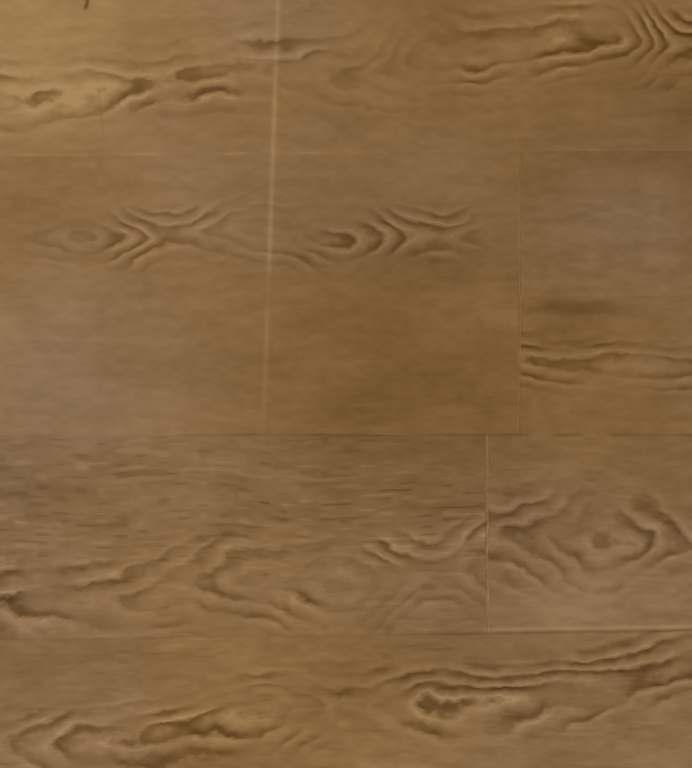
Reproduce this texture procedurally as a Shadertoy shader.

```glsl
float hash(vec2 p) {
    p = fract(p * vec2(0.1031, 0.1137));
    p += dot(p, p.yx + 33.33);
    return fract((p.x + p.y) * p.x * 17.0);
}

float noise(vec2 p) {
    vec2 i = floor(p), f = fract(p);
    f = f * f * (3.0 - 2.0 * f);
    i += 100.0;
    return mix(mix(hash(i), hash(i + vec2(1, 0)), f.x),
               mix(hash(i + vec2(0, 1)), hash(i + vec2(1, 1)), f.x), f.y);
}

float fbm(vec2 p) {
    float sum = 0.0, weight = 0.5;
    for (int i = 0; i < 4; i++) {
        sum += weight * noise(p);
        p = p * 2.03 + 7.1;
        weight *= 0.5;
    }
    return sum;
}

// Soft line around d = 0
float line(float d, float width) {
    return exp(-d * d / (width * width));
}

// Soft elliptical spot
float spot(vec2 p, vec2 centre, vec2 radius) {
    vec2 e = (p - centre) / radius;
    return exp(-dot(e, e));
}

// Nested growth rings along a tilted axis, fading towards the plank edges
float figure(vec2 p, vec2 centre, vec2 halfSize, float slope, float seed) {
    vec2 q = p - centre;
    q.y -= slope * q.x + 0.025 * (noise(vec2(p.x * 6.0, seed)) - 0.5);
    vec2 e = q / halfSize;
    float field = 1.9 * noise(vec2(p.x * 8.0 + seed, seed + p.y * 4.0))
                + 1.1 * sqrt(e.y * e.y + 0.015) + 0.6 * abs(e.x)
                + 0.4 * fbm(p * vec2(26.0, 42.0) + seed);
    float ring = fract(field * 2.6);
    float band = smoothstep(0.3, 0.8, ring) * (1.0 - smoothstep(0.82, 1.0, ring));
    float glint = smoothstep(0.0, 0.1, ring) * (1.0 - smoothstep(0.1, 0.35, ring));
    float strength = 0.15 + 1.2 * smoothstep(0.2, 0.85, noise(p * vec2(16.0, 32.0) + seed * 3.0));
    strength *= 0.65 + 0.7 * noise(p * vec2(60.0, 110.0));
    float fade = (1.0 - smoothstep(0.35, 1.1, abs(e.y)))
               * (1.0 - smoothstep(0.7, 1.1, abs(e.x)));
    return (band - 0.4 * glint - 0.15) * strength * fade;
}

void mainImage(out vec4 fragColor, in vec2 fragCoord) {
    vec2 p = fragCoord / iResolution.xy;

    // Plank rows, counted from the bottom, and the butt joint in each
    float seams[4] = float[4](0.167 + 0.012 * p.x, 0.434, 0.615, 0.798 + 0.006 * p.x);
    float rowTone[5] = float[5](0.02, -0.06, 0.0, 0.0, 0.05);
    int row = 0;
    for (int i = 0; i < 4; i++) row += int(p.y > seams[i]);
    float joint = row == 1 ? 0.704 : 0.752;
    bool jointed = row > 0 && row < 4;
    float right = jointed ? smoothstep(-0.004, 0.004, p.x - joint) : 0.0;
    float left = 1.0 - right;

    // Cathedral figure of each plank
    float rings = 0.0;
    if (row == 4) rings = figure(p, vec2(0.48, 0.912), vec2(0.75, 0.065), 0.07, 3.0);
    if (row == 3) rings = 0.75 * left * figure(p, vec2(0.37, 0.697), vec2(0.33, 0.05), 0.0, 11.0);
    if (row == 2) rings = 0.7 * right * figure(p, vec2(0.92, 0.535), vec2(0.25, 0.045), 0.0, 19.0);
    if (row == 1) rings = left * figure(p, vec2(0.33, 0.235), vec2(0.6, 0.075), 0.05, 27.0)
                        + 0.75 * right * figure(p, vec2(0.86, 0.30), vec2(0.25, 0.08), 0.0, 35.0);
    if (row == 0) rings = figure(p, vec2(0.62, 0.088), vec2(0.7, 0.065), 0.1, 43.0);

    // Fine stretched grain, with brushed pores strongest low down
    float plank = row > 1 ? 2.0 + float(row - 1) * right : float(row) + 7.0 * right;
    vec2 g = p + vec2(0.0, 0.02 * fbm(p * vec2(7.0, 5.0)) + 0.04 * plank);
    float grain = fbm(g * vec2(20.0, 85.0) + right * 17.0) - 0.47;
    float speck = fbm(p * vec2(75.0, 125.0)) - 0.47;
    float fibre = noise(g * vec2(34.0, 210.0) + 9.0);
    float pores = smoothstep(0.68, 0.95, fibre) - 0.8 * smoothstep(0.32, 0.05, fibre);
    float brushed = row == 1 ? 0.3 + 0.7 * left * spot(p, vec2(0.2, 0.33), vec2(0.6, 0.09))
                             : (row == 0 ? 0.4 : 0.12);
    brushed *= 0.4 + 1.2 * noise(p * vec2(8.0, 20.0));
    float clouds = fbm(p * vec2(3.5, 8.0) + plank * 5.0) - 0.47;

    // Light falls from the upper left, with broad pale and dark areas
    float tone = 0.5 + rowTone[row] + 0.05 * right;
    tone += 0.3 * (0.45 - p.x) * smoothstep(0.1, 0.6, p.y);
    tone += 0.32 * spot(p, vec2(0.0, 0.98), vec2(0.42, 0.13));
    tone += 0.16 * spot(p, vec2(0.1, 0.52), vec2(0.25, 0.12));
    tone += 0.22 * spot(p, vec2(0.85, 0.21), vec2(0.2, 0.05)) * right;
    tone += 0.14 * spot(p, vec2(0.9, 0.74), vec2(0.15, 0.07)) * right;
    tone += 0.14 * spot(p, vec2(0.25, 0.04), vec2(0.25, 0.05));
    tone -= 0.2 * spot(p, vec2(0.95, 0.85), vec2(0.25, 0.09));
    tone -= 0.16 * spot(p, vec2(0.55, 0.63), vec2(0.2, 0.12));
    tone -= 0.16 * spot(p, vec2(0.65, 0.47), vec2(0.25, 0.05));
    tone += 0.62 * clouds + (0.26 + 0.2 * brushed) * grain;
    tone += 0.22 * speck - 0.27 * brushed * pores - 0.56 * rings;

    // Dark knot wedge beside the middle joint
    vec2 w = p + 0.012 * (vec2(fbm(p * 30.0), fbm(p * 30.0 + 9.0)) - 0.47);
    if (row == 2) tone -= right * (0.5 * spot(w, vec2(0.835, 0.597), vec2(0.06, 0.012))
                                 + 0.3 * spot(w, vec2(0.81, 0.572), vec2(0.05, 0.012))
                                 + 0.3 * spot(w, vec2(0.82, 0.552), vec2(0.09, 0.005)));

    // Seams and butt joints
    tone -= 0.3 * line(p.y - seams[1], 0.0018) * smoothstep(0.24, 0.3, p.x)
          * smoothstep(0.2, 0.7, noise(vec2(p.x * 28.0, 2.0)));
    tone -= 0.34 * line(p.y - seams[0], 0.002) * (0.4 * noise(vec2(p.x * 24.0, 6.0))
          + 0.6 * smoothstep(0.5, 0.72, p.x));
    tone += 0.3 * line(p.y - seams[0] - 0.005, 0.0025) * smoothstep(0.68, 0.73, p.x);
    tone += 0.22 * line(p.y - seams[3], 0.002) * (1.0 - smoothstep(0.4, 0.6, p.x))
          * noise(vec2(p.x * 18.0, 8.0));

    // Pale upright reflection, broken and fading downwards
    float streakX = 0.381 + 0.038 * (p.y - 0.45);
    float streak = line(p.x - streakX, 0.004) * smoothstep(0.36, 0.7, p.y);
    float gap = 1.0 - 0.85 * line(p.y - 0.62, 0.035);
    tone += 0.42 * streak * gap * (0.5 + 0.6 * noise(vec2(4.0, p.y * 14.0)));

    // Short dark scratch at the top with a faint tail
    float scratchX = 0.125 + 0.3 * (p.y - 1.0);
    tone -= 0.9 * line(p.x - scratchX - 0.002, 0.003) * smoothstep(0.984, 0.992, p.y);
    tone -= 0.08 * line(p.x - 0.148 + 0.1 * (p.y - 0.83), 0.002)
          * smoothstep(0.8, 0.83, p.y) * (1.0 - smoothstep(0.88, 0.92, p.y));

    vec3 color = mix(vec3(0.42, 0.305, 0.17), vec3(0.62, 0.49, 0.335), clamp(tone, -0.8, 1.2));

    // Greyer cast on worn patches
    float worn = smoothstep(0.42, 0.65, fbm(p * vec2(2.5, 4.0) + 31.0)) - 0.5;
    worn += row == 1 ? 0.5 : 0.0;
    worn += 1.3 * spot(p, vec2(0.1, 0.5), vec2(0.25, 0.15)) + spot(p, vec2(0.9, 0.7), vec2(0.2, 0.1));
    color += vec3(-0.003, 0.001, 0.022) * worn;
    fragColor = vec4(color, 1.0);
}
```
